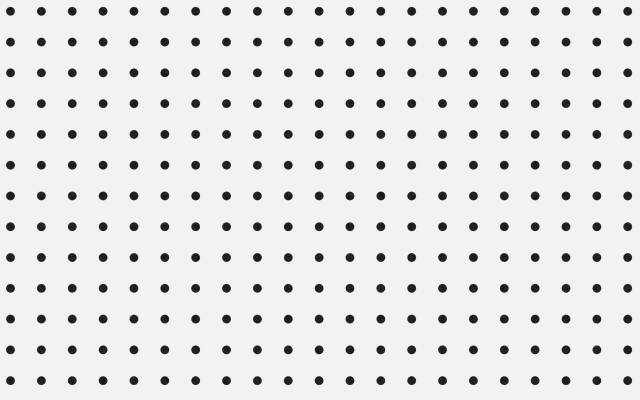
Reproduce this pattern procedurally as a Shadertoy shader.

```glsl
// A regular grid of small near-black dots on pale grey, 21 across and 13 down.
// Space is folded into cells; each cell holds one disc with a soft grey rim
// and a slight hashed variation in ink tone and rim offset.

const vec3 PAPER = vec3(0.949);
const vec3 INK_DARK = vec3(0.100, 0.090, 0.092);
const vec3 INK_LIGHT = vec3(0.150, 0.140, 0.147);
const vec3 RIM = vec3(0.53, 0.525, 0.53);

// Lengths are fractions of the canvas height
const vec2 PITCH = vec2(0.07715, 0.07695);
const vec2 FIRST_DOT = vec2(0.0264, 0.0483);
const float DOT_RADIUS = 0.0106;
const float RIM_SHIFT = 0.0006;
const float SOFTNESS = 0.0015;

float hash(vec2 p) {
    vec3 q = fract(p.xyx * 0.1031);
    q += dot(q, q.yzx + 33.33);
    return fract((q.x + q.y) * q.z);
}

// Coverage of a disc with a blurred edge
float disc(vec2 p, float radius, float blur) {
    return 1.0 - smoothstep(-blur, blur, length(p) - radius);
}

void mainImage(out vec4 fragColor, in vec2 fragCoord) {
    vec2 uv = fragCoord / iResolution.y;
    float blur = max(SOFTNESS, 0.75 / iResolution.y);

    // Fold the plane into cells centred on the dots
    vec2 grid = (uv - FIRST_DOT) / PITCH;
    vec2 cell = floor(grid + 0.5);
    vec2 p = (grid - cell) * PITCH;

    // Faint rim leaning up and left, by a different amount for each dot
    vec2 lean = vec2(-hash(cell + 3.0), hash(cell + 17.0)) * RIM_SHIFT;
    float rim = disc(p - lean, DOT_RADIUS, blur);
    float core = disc(p, DOT_RADIUS, blur);

    // Small tone changes inside the ink
    float tone = hash(cell * 7.0 + floor(p / DOT_RADIUS * 3.0) + 50.0);
    vec3 ink = mix(INK_DARK, INK_LIGHT, smoothstep(0.1, 0.7, tone));

    vec3 color = mix(PAPER, RIM, rim);
    color = mix(color, ink, core);
    fragColor = vec4(color, 1.0);
}
```
